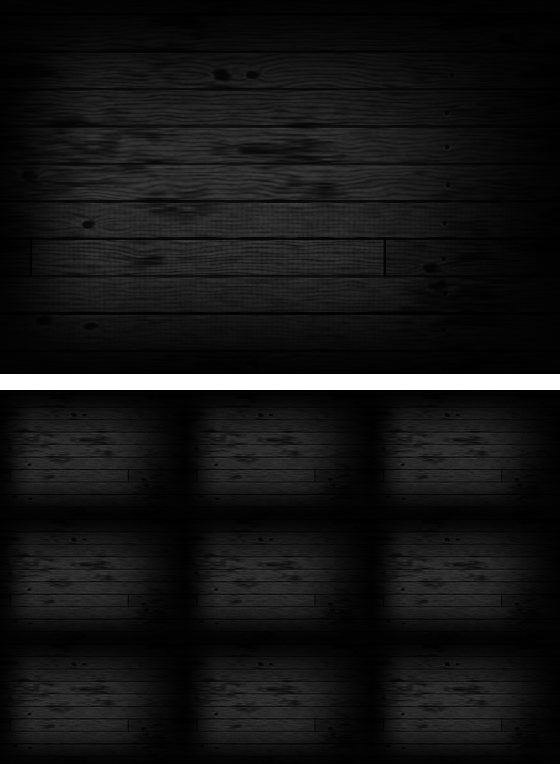
Top, the tile; bottom, the same tile 3 across and 3 down.
This texture is drawn by a Shadertoy shader. Its source:

```glsl
// Dark, worn horizontal wood planks lit softly near the centre.
// Each plank gets its own grain (sines bent by wrapping noise), knots, nail,
// saw marks and stains; all noise repeats over the canvas so the tile closes.

#define PLANKS 10.0
#define SEAM_SHIFT 0.0617
#define SEAM_WIDTH 0.024
#define GRAIN_LINES 9.0
#define JOINT_PLANK 2.0
#define JOINTS vec2(0.055, 0.687)
#define NAIL_X 0.80
#define PEAK_TONE 0.205
#define FLOOR_TONE 0.013
#define STAIN_DEPTH 0.72

const float TAU = 6.2831853;

float hash(vec2 cell) {
    uvec2 q = uvec2(ivec2(cell)) * uvec2(1597u, 3812u);
    uint n = (q.x ^ (q.y + 7919u)) * 74773u;
    n = (n ^ (n >> 15)) * 40503u;
    n = (n ^ (n >> 13)) * 69069u;
    return float((n ^ (n >> 16)) & 65535u) / 65535.0;
}

// Value noise that repeats after a whole number of cells
float wrapNoise(vec2 p, vec2 period) {
    vec2 cell = floor(p), f = fract(p);
    f = f * f * (3.0 - 2.0 * f);
    vec2 a = mod(cell, period), b = mod(cell + 1.0, period);
    return mix(mix(hash(a), hash(vec2(b.x, a.y)), f.x),
               mix(hash(vec2(a.x, b.y)), hash(b), f.x), f.y);
}

// Noise private to one plank, wrapping along its length only
float plankNoise(float x, float y, float row, vec2 cells) {
    return wrapNoise(vec2(x, y) * cells + vec2(0.0, row * 61.0 + cells.x * 3.0),
                     vec2(cells.x, 4096.0));
}

float wrapDelta(float a, float b) { return fract(a - b + 0.5) - 0.5; }

// Broad blotches that wrap in both directions
float blotches(vec2 uv) {
    float sum = 0.0, weight = 0.55;
    vec2 cells = vec2(6.0, 5.0);
    for (int i = 0; i < 4; i++) {
        sum += weight * wrapNoise(uv * cells, cells);
        cells *= 2.0;
        weight *= 0.5;
    }
    return sum;
}

// Soft pool of light, falling to zero on all four sides
float lightPool(vec2 uv) {
    float across = smoothstep(-0.02, 0.20, uv.x) * (1.0 - smoothstep(0.52, 1.02, uv.x));
    float up = smoothstep(-0.03, 0.36, uv.y) * (1.0 - smoothstep(0.60, 1.03, uv.y));
    return across * up;
}

void mainImage(out vec4 fragColor, in vec2 fragCoord) {
    vec2 uv = fragCoord / iResolution.xy;
    float stretch = PLANKS * iResolution.x / iResolution.y;
    float pixel = PLANKS / iResolution.y;
    float y = (uv.y - SEAM_SHIFT) * PLANKS;
    float row = mod(floor(y), PLANKS);
    float h = fract(y);

    // Knots bend the grain around them
    float bend = 0.0, knotDark = 0.0, knotRim = 0.0;
    for (int i = 0; i < 2; i++) {
        vec2 id = vec2(row + 20.0, float(i) * 5.0 + 3.0);
        float present = step(0.4, hash(id + 50.0));
        vec2 d = vec2(wrapDelta(uv.x, hash(id)) * stretch, h - mix(0.15, 0.85, hash(id + 9.0)));
        d.y += 0.25 * d.x * (hash(id + 17.0) - 0.5);
        float r = length(d * vec2(0.6, 1.0)) / mix(0.09, 0.17, hash(id + 31.0));
        r += 0.5 * (plankNoise(uv.x, h, row, vec2(90.0, 6.0)) - 0.5);
        bend += present * 1.6 * sign(d.y) * exp(-0.25 * r * r);
        knotDark += present * (1.0 - smoothstep(0.5, 1.3, r));
        knotRim += present * exp(-16.0 * (r - 1.1) * (r - 1.1)) * step(d.x, 0.04);
    }

    // Grain: bent growth lines, fine fibres and faint cross saw marks
    float sway = mix(0.8, 4.0, hash(vec2(row, 77.0)));
    float phase = h * GRAIN_LINES + bend
                + sway * plankNoise(uv.x, h, row, vec2(7.0, 1.6))
                + 0.8 * plankNoise(uv.x, h, row, vec2(24.0, 5.0));
    float lines = 0.5 + 0.5 * sin(TAU * phase);
    float fibre = plankNoise(uv.x, h, row, vec2(36.0, 17.0));
    float fleck = plankNoise(uv.x, h, row, vec2(150.0, 22.0));
    float saw = sin(TAU * 110.0 * uv.x + 3.0 * fibre) * step(0.55, hash(vec2(row, 91.0)));
    float lineDepth = mix(0.12, 0.34, hash(vec2(row, 83.0)));
    float wood = 1.0 - lineDepth * lines * lines - 0.25 * fibre - 0.16 * fleck + 0.035 * saw;

    // Board tone, and stains drawn out along the planks
    float inner = step(JOINTS.x, uv.x) * step(uv.x, JOINTS.y);
    float jointed = 1.0 - step(0.5, abs(row - JOINT_PLANK));
    wood *= mix(0.86, 1.1, hash(vec2(row, 101.0))) * (1.0 - 0.2 * jointed * (1.0 - inner));
    float streak = plankNoise(uv.x, h, row, vec2(7.0, 2.5)) * 0.65 + 0.35 * fibre;
    float stain = smoothstep(0.48, 0.72, 0.55 * blotches(uv) + 0.45 * streak);
    wood *= 1.0 - STAIN_DEPTH * stain;
    wood *= 1.0 - 0.75 * min(knotDark, 1.0);
    wood += 0.3 * knotRim * fleck;

    // One nail per plank
    vec2 nail = vec2(wrapDelta(uv.x, NAIL_X + 0.02 * (hash(vec2(row, 113.0)) - 0.5)) * stretch,
                     h - mix(0.35, 0.65, hash(vec2(row, 127.0))));
    float nailR = length(nail);
    wood *= 1.0 - 0.8 * (1.0 - smoothstep(0.045, 0.045 + pixel, nailR));
    wood += 0.25 * exp(-900.0 * (nailR - 0.085) * (nailR - 0.085)) * step(nail.y, 0.0);

    // Seams of uneven depth with a worn, lighter lower lip
    float seamId = mod(floor(y + 0.5), PLANKS);
    float edge = fract(y + 0.5) - 0.5;
    float depth = mix(0.55, 1.0, hash(vec2(seamId, 139.0)));
    float wear = wrapNoise(vec2(uv.x * 48.0, seamId), vec2(48.0, PLANKS));
    float width = SEAM_WIDTH * mix(0.6, 1.3, wear);
    wood += 0.2 * wear * exp(-600.0 * (edge + 0.065) * (edge + 0.065));
    wood *= 1.0 - depth * (1.0 - smoothstep(width, width + pixel, abs(edge)));

    // Butt joints in a single plank
    float joint = min(abs(wrapDelta(uv.x, JOINTS.x)), abs(wrapDelta(uv.x, JOINTS.y))) * stretch;
    wood *= 1.0 - 0.9 * jointed * (1.0 - smoothstep(0.018, 0.018 + pixel, joint));

    float tone = max(wood, 0.0) * (FLOOR_TONE + PEAK_TONE * lightPool(uv));
    fragColor = vec4(vec3(tone), 1.0);
}
```
